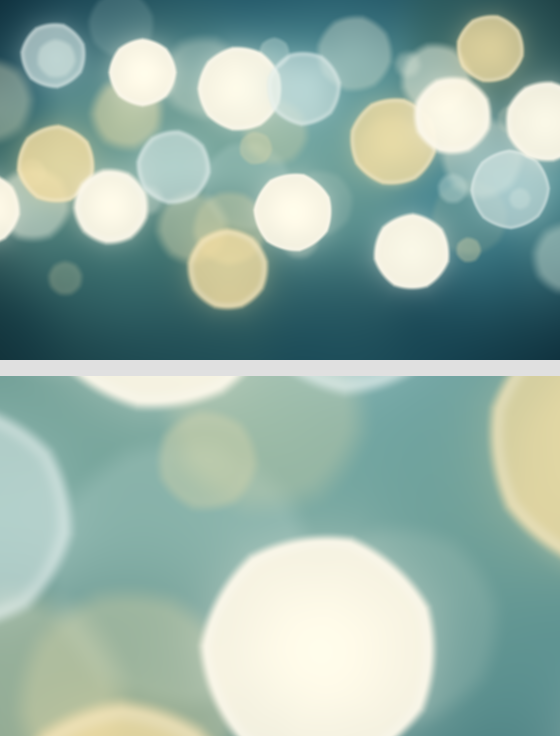
Top, the full canvas; bottom, a detail of the centre.
Reproduce this background procedurally as a Shadertoy shader.

```glsl
#define DEEP_TEAL vec3(0.06, 0.25, 0.33)
#define MID_TEAL vec3(0.24, 0.50, 0.55)
#define PALE_TEAL vec3(0.54, 0.73, 0.69)
#define MOSS vec3(0.25, 0.42, 0.35)
#define CREAM vec3(1.00, 0.98, 0.91)
#define AMBER vec3(0.97, 0.88, 0.64)
#define ICE vec3(0.86, 0.93, 0.92)
#define BAND_CENTRE 0.56
#define BAND_WIDTH 0.31
#define LARGE_RADIUS vec2(0.086, 0.120)
#define SMALL_RADIUS vec2(0.028, 0.055)
#define RIM_GAIN 0.20

const float TAU = 6.2831853;

float hash(vec2 p) {
    return fract(sin(dot(p, vec2(127.1, 311.7))) * 43758.5453);
}

float valueNoise(vec2 p) {
    vec2 cell = floor(p);
    vec2 f = fract(p);
    f = f * f * f * (f * (f * 6.0 - 15.0) + 10.0);
    float low = mix(hash(cell), hash(cell + vec2(1.0, 0.0)), f.x);
    float high = mix(hash(cell + vec2(0.0, 1.0)), hash(cell + 1.0), f.x);
    return mix(low, high, f.y);
}

// Blurred backdrop: a luminous band between dark edges, with mossy patches
vec3 backdrop(vec2 p, float aspect) {
    float side = 2.0 * p.x / aspect - 1.0;
    float offset = (p.y - BAND_CENTRE) / BAND_WIDTH;
    float band = exp(-offset * offset) * (1.0 - 0.5 * side * side);
    float cloud = valueNoise(p * 2.6 + 4.3);
    vec3 col = mix(DEEP_TEAL, MID_TEAL, smoothstep(0.05, 0.90, band + 0.38 * cloud));
    float moss = smoothstep(0.40, 0.80, valueNoise(p * 2.2 + 17.0));
    col = mix(col, MOSS, moss * (0.3 + 0.4 * band));
    float mist = smoothstep(0.15, 0.75, valueNoise(p * 3.1 + 31.0));
    col = mix(col, PALE_TEAL, band * (0.12 + 0.55 * mist));
    return col * (1.0 - 0.3 * side * side * abs(p.y - 0.5) * 2.0);
}

// Distance to a nearly round disc with faint aperture-blade corners
float apertureDistance(vec2 p, float radius, float blades, float turn) {
    float sector = TAU / blades;
    float angle = mod(atan(p.y, p.x) + turn, sector) - 0.5 * sector;
    return length(p) * mix(1.0, cos(angle), 0.3) - radius;
}

vec3 lightTint(float tone) {
    vec3 tint = mix(CREAM, AMBER, smoothstep(0.40, 0.52, tone));
    return mix(tint, ICE, smoothstep(0.74, 0.80, tone));
}

// One layer of lights, spread across and staggered in height
vec3 addLights(vec3 col, vec2 p, float aspect, int count, float seed,
               vec2 radii, vec2 opacities, float blur, float shine) {
    for (int i = 0; i < count; i++) {
        float id = float(i);
        vec2 key = vec2(id, seed);
        float height = fract(id * 0.618 + seed * 0.37);
        float tone = fract(id * 0.755 + seed * 0.23);
        vec2 centre = vec2((id + 0.5 + 2.2 * (hash(key) - 0.5)) / float(count) * aspect,
                           mix(0.25, 0.90, height) + 0.16 * (hash(key + 3.7) - 0.5));
        float radius = mix(radii.x, radii.y, hash(key + 7.1));
        float blades = 7.0 + floor(3.0 * hash(key + 11.3));
        float edge = max(blur * mix(0.7, 1.6, hash(key + 29.3)), 1.0 / iResolution.y);
        vec2 q = p - centre;
        float d = apertureDistance(q, radius, blades, TAU * hash(key + 19.9));

        // Pale layers drift to teal; bright cream lights are nearly opaque
        vec3 tint = mix(PALE_TEAL, lightTint(tone), 0.7 + 0.3 * shine);
        float strength = mix(hash(key + 23.5), 1.0 - smoothstep(0.35, 0.95, tone), shine);
        float opacity = mix(opacities.x, opacities.y, strength);
        float body = 1.0 - smoothstep(-edge, edge, d);
        float shade = 1.02 - 0.04 * smoothstep(-radius, 0.0, d);
        float mottle = 1.0 - 0.16 * valueNoise(q * 9.0 + id) * (1.0 - 0.8 * shine * strength);

        // Halo, filled disc, then thin bright rim
        float halo = exp(-max(d, 0.0) / 0.03) * 0.22 * shine * opacity;
        col = mix(col, tint, halo * (1.0 - body));
        col = mix(col, tint * shade, body * opacity * mottle);
        float rim = (d + edge) / edge;
        col += RIM_GAIN * shine * exp(-rim * rim) * (1.0 - col);
    }
    return col;
}

void mainImage(out vec4 fragColor, in vec2 fragCoord) {
    float aspect = iResolution.x / iResolution.y;
    vec2 p = fragCoord / iResolution.y;
    vec3 col = backdrop(p, aspect);
    col = addLights(col, p, aspect, 16, 2.0, LARGE_RADIUS, vec2(0.12, 0.68), 0.014, 0.0);
    col = addLights(col, p, aspect, 13, 5.0, SMALL_RADIUS, vec2(0.15, 0.55), 0.009, 0.1);
    col = addLights(col, p, aspect, 16, 9.0, LARGE_RADIUS, vec2(0.66, 0.98), 0.007, 1.0);
    fragColor = vec4(clamp(col, 0.0, 1.0), 1.0);
}
```
